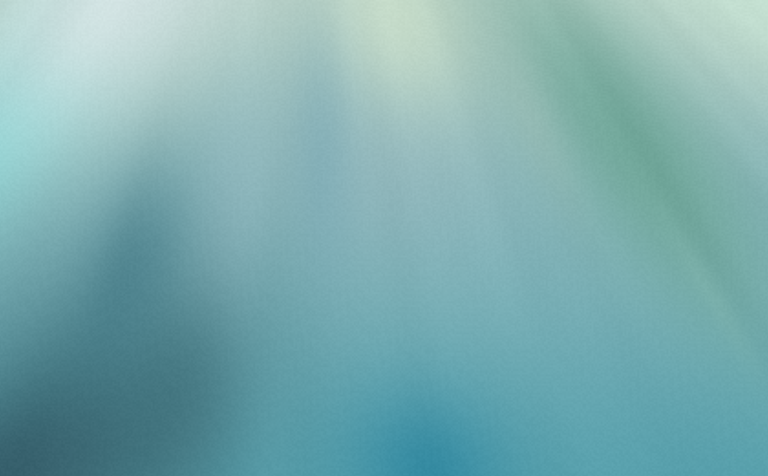
Give the GLSL for this background, as a Shadertoy shader.

```glsl
#define FAN_ORIGIN vec2(0.40, 1.84)
#define STREAK_COUNT 34.0
#define STREAK_AMOUNT 0.022
#define GRAIN_CELLS 420.0
#define GRAIN_AMOUNT 0.022
#define SKY_TOP vec3(0.71, 0.81, 0.77)
#define SKY_MIDDLE vec3(0.51, 0.70, 0.72)
#define SKY_BOTTOM vec3(0.34, 0.63, 0.68)

float hash(vec2 p) {
    return fract(sin(dot(p, vec2(127.1, 311.7))) * 43758.5453);
}

float valueNoise(vec2 p) {
    vec2 cell = floor(p);
    vec2 f = fract(p);
    f = f * f * (3.0 - 2.0 * f);
    float low = mix(hash(cell), hash(cell + vec2(1.0, 0.0)), f.x);
    float high = mix(hash(cell + vec2(0.0, 1.0)), hash(cell + vec2(1.0)), f.x);
    return mix(low, high, f.y);
}

// Soft elliptical light, slanted along the fan of rays
float glow(vec2 p, vec2 center, vec2 radius) {
    vec2 d = p - center;
    vec2 ray = center - FAN_ORIGIN;
    d.x -= d.y * ray.x / ray.y;
    d /= radius;
    return exp(-dot(d, d));
}

// Vertical wash of the whole background
vec3 baseGradient(float y) {
    vec3 lower = mix(SKY_BOTTOM, SKY_MIDDLE, smoothstep(-0.1, 0.58, y));
    return mix(lower, SKY_TOP, smoothstep(0.45, 1.08, y));
}

// Pale and cyan light on the left, over deep shadow
vec3 paintLeft(vec3 color, vec2 p) {
    color = mix(color, vec3(0.55, 0.84, 0.84), 0.9 * glow(p, vec2(0.0, 0.72), vec2(0.11, 0.28)));
    color = mix(color, vec3(0.83, 0.89, 0.89), 0.92 * glow(p, vec2(0.15, 1.0), vec2(0.15, 0.27)));
    color = mix(color, vec3(0.60, 0.75, 0.78), 0.5 * glow(p, vec2(0.30, 0.58), vec2(0.06, 0.25)));
    color = mix(color, vec3(0.24, 0.43, 0.47), 0.95 * glow(p, vec2(0.10, 0.08), vec2(0.20, 0.34)));
    color = mix(color, vec3(0.27, 0.48, 0.53), 0.62 * glow(p, vec2(0.17, 0.42), vec2(0.065, 0.22)));
    color = mix(color, vec3(0.25, 0.44, 0.48), 0.6 * glow(p, vec2(0.23, 0.14), vec2(0.07, 0.20)));
    return mix(color, vec3(0.20, 0.35, 0.40), 0.8 * glow(p, vec2(0.0), vec2(0.13, 0.15)));
}

// Gray haze, warm top light and blue depth in the center
vec3 paintCenter(vec3 color, vec2 p) {
    color = mix(color, vec3(0.58, 0.71, 0.74), 0.5 * glow(p, vec2(0.50, 0.65), vec2(0.16, 0.20)));
    color = mix(color, vec3(0.79, 0.87, 0.79), 0.8 * glow(p, vec2(0.52, 0.98), vec2(0.09, 0.20)));
    color = mix(color, vec3(0.47, 0.66, 0.71), 0.45 * glow(p, vec2(0.42, 0.66), vec2(0.04, 0.26)));
    return mix(color, vec3(0.18, 0.53, 0.63), 0.8 * glow(p, vec2(0.56, 0.0), vec2(0.10, 0.17)));
}

// Green shaded ray, corner light and thin bright rays on the right
vec3 paintRight(vec3 color, vec2 p) {
    color = mix(color, vec3(0.42, 0.64, 0.58), 0.85 * glow(p, vec2(0.83, 0.68), vec2(0.11, 0.38)));
    color = mix(color, vec3(0.78, 0.89, 0.83), 0.9 * glow(p, vec2(0.98, 1.02), vec2(0.14, 0.28)));
    color = mix(color, vec3(0.64, 0.76, 0.73), 0.35 * glow(p, vec2(0.69, 0.76), vec2(0.03, 0.20)));
    return mix(color, vec3(0.52, 0.72, 0.69), 0.3 * glow(p, vec2(0.92, 0.40), vec2(0.016, 0.14)));
}

void mainImage(out vec4 fragColor, in vec2 fragCoord) {
    vec2 uv = fragCoord / iResolution.xy;
    vec3 color = baseGradient(uv.y);
    color = paintLeft(color, uv);
    color = paintCenter(color, uv);
    color = paintRight(color, uv);

    // Faint streaks spreading from the fan origin
    float angle = (uv.x - FAN_ORIGIN.x) / (FAN_ORIGIN.y - uv.y);
    float streak = valueNoise(vec2(angle * STREAK_COUNT, uv.y * 2.0)) - 0.5;
    color += STREAK_AMOUNT * streak;

    // Fine film grain
    vec2 grainPos = fragCoord / iResolution.x * GRAIN_CELLS;
    color += GRAIN_AMOUNT * (valueNoise(grainPos) - 0.5);

    fragColor = vec4(clamp(color, 0.0, 1.0), 1.0);
}
```
